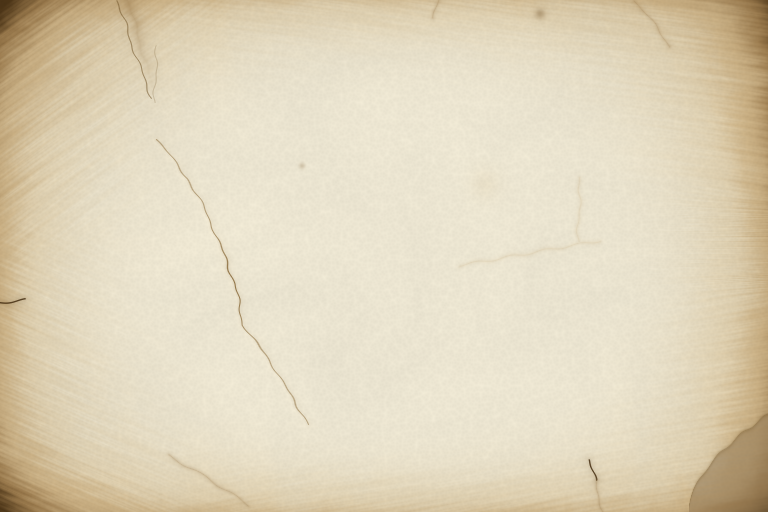
Give the GLSL for this texture, as a Shadertoy shader.

```glsl
#define PAPER vec3(0.925, 0.900, 0.822)
#define CREAM vec3(0.870, 0.815, 0.695)
#define TAN vec3(0.780, 0.680, 0.510)
#define BROWN vec3(0.590, 0.465, 0.290)
#define UMBER vec3(0.290, 0.200, 0.085)
#define INK vec3(0.440, 0.330, 0.160)
#define GRAIN 0.050
#define MOTTLE 0.016
#define SCRATCH 0.170
#define CRACK_WIDTH 0.0011

const vec2 crackPath[8] = vec2[8](
    vec2(0.307, 0.727), vec2(0.367, 0.652), vec2(0.420, 0.550), vec2(0.459, 0.443),
    vec2(0.475, 0.365), vec2(0.518, 0.307), vec2(0.557, 0.248), vec2(0.602, 0.170));

vec2 hash2(vec2 p) {
    vec3 q = fract(p.xyx * vec3(0.1031, 0.1030, 0.0973));
    q += dot(q, q.yzx + 33.33);
    return fract((q.xx + q.yz) * q.zy);
}

// Distance to the nearest scattered cell centre
float cellular(vec2 p) {
    vec2 cell = floor(p), f = p - cell;
    float nearest = 2.0;
    for (int y = -1; y <= 1; y++)
        for (int x = -1; x <= 1; x++) {
            vec2 o = vec2(x, y);
            vec2 d = o + hash2(cell + o) - f;
            nearest = min(nearest, dot(d, d));
        }
    return sqrt(nearest);
}

// Layered, warped sines, roughly -1 to 1
float blotches(vec2 p) {
    float sum = 0.0, amp = 0.5;
    for (int i = 0; i < 5; i++) {
        p = mat2(0.8, 0.6, -0.6, 0.8) * p * 1.75 + 1.7;
        p += 0.6 * sin(p.yx * 1.3);
        sum += amp * sin(p.x) * sin(p.y);
        amp *= 0.72;
    }
    return sum;
}

// Fine parallel strokes along an angle, centred on zero
float scratches(vec2 p, float angle) {
    float c = cos(angle), s = sin(angle);
    vec2 q = vec2(c * p.x + s * p.y, c * p.y - s * p.x) + 7.0;
    q.y += 0.002 * sin(q.x * 9.0);
    float fine = cellular(q * vec2(5.0, 150.0));
    float broad = cellular(q * vec2(2.5, 60.0) + 31.0);
    return 0.65 * (fine - 0.48) + 0.35 * (broad - 0.48);
}

float segment(vec2 p, vec2 a, vec2 b) {
    vec2 ab = b - a;
    return length(p - a - ab * clamp(dot(p - a, ab) / dot(ab, ab), 0.0, 1.0));
}

float stroke(float d, float halfWidth) {
    return clamp((halfWidth - d) * iResolution.y + 0.5, 0.0, 1.0);
}

float spot(vec2 p, vec2 centre, float radius) {
    vec2 d = (p - centre) / radius;
    return exp(-dot(d, d));
}

// Age stain: faded edges plus heavier corners
float ageing(vec2 p, vec2 size) {
    vec2 q = size - p;
    float edges = 0.36 * exp(-p.x / 0.085) + 0.45 * exp(-q.x / 0.085)
                + 0.29 * exp(-q.y / 0.060) + 0.31 * exp(-p.y / 0.055);
    float corners = 0.46 * exp(-length(vec2(p.x, q.y)) / 0.20)
                  + 0.28 * exp(-length(q) / 0.20)
                  + 0.32 * exp(-length(p) / 0.17)
                  + 0.20 * exp(-length(vec2(q.x, p.y)) / 0.17);
    vec2 c = (p / size - 0.5) * 2.0;
    return edges + corners + 0.09 * smoothstep(0.55, 1.4, length(c));
}

vec3 paperTone(float age) {
    vec3 c = mix(PAPER, CREAM, smoothstep(0.0, 0.25, age));
    c = mix(c, TAN, smoothstep(0.2, 0.52, age));
    c = mix(c, BROWN, smoothstep(0.46, 0.84, age));
    return mix(c, UMBER, smoothstep(0.75, 1.15, age));
}

void mainImage(out vec4 fragColor, in vec2 fragCoord) {
    vec2 size = vec2(iResolution.x / iResolution.y, 1.0);
    vec2 p = fragCoord / iResolution.y;
    float mottle = blotches(p * 5.0);

    // Stain and directional scratches
    float age = ageing(p, size);
    float rim = smoothstep(0.02, 0.30, age);
    float left = 1.0 - smoothstep(0.15, 0.60, p.x);
    float top = smoothstep(0.42, 0.62, p.y);
    float scuff = scratches(p, 0.62) * left * top
                + scratches(p, -0.40) * left * (1.0 - top)
                + scratches(p, mix(0.18, -0.14, top)) * (1.0 - left) * 0.7;
    age *= 1.0 + 0.16 * mottle;
    age += SCRATCH * scuff * (0.15 + rim);
    age += 0.08 * spot(p, vec2(0.947, 0.640), 0.035);
    vec3 col = paperTone(max(age, 0.0));

    // Fibres and mottling
    float fibre = cellular(p * 150.0) * 0.6 + cellular(p * 65.0 + 9.0) * 0.4 - 0.48;
    col *= 1.0 + GRAIN * fibre + MOTTLE * mottle;

    // Long crack with a pale lip
    vec2 w = p + 0.0025 * vec2(sin(p.y * 71.0) + 0.6 * sin(p.y * 163.0), sin(p.x * 93.0));
    float crack = 1.0, lip = 1.0;
    for (int i = 0; i < 7; i++) {
        crack = min(crack, segment(w, crackPath[i], crackPath[i + 1]));
        lip = min(lip, segment(w + vec2(0.006, 0.001), crackPath[i], crackPath[i + 1]));
    }
    float depth = 0.45 + 0.35 * exp(-pow((p.y - 0.45) / 0.09, 2.0));
    col += 0.025 * exp(-lip / 0.004);
    col = mix(col, TAN * 0.9, 0.30 * depth * exp(-crack / 0.005));
    col = mix(col, INK * 1.15, depth * stroke(crack, CRACK_WIDTH));

    // Upper fold, darkest at the border
    float fold = min(segment(w, vec2(0.230, 1.0), vec2(0.254, 0.92)),
                     segment(w, vec2(0.254, 0.92), vec2(0.297, 0.81)));
    float branch = segment(w, vec2(0.306, 0.91), vec2(0.302, 0.80));
    float shade = segment(w, vec2(0.250, 1.0), vec2(0.298, 0.83));
    col = mix(col, BROWN, 0.42 * smoothstep(0.78, 1.0, p.y) * exp(-shade / 0.013));
    col = mix(col, INK, 0.55 * stroke(fold, CRACK_WIDTH) + 0.22 * stroke(branch, CRACK_WIDTH));

    // Border tears and faint creases
    float tear = min(segment(w, vec2(-0.01, 0.408), vec2(0.045, 0.414)),
                     segment(w, vec2(1.152, 0.102), vec2(1.162, 0.065)));
    col = mix(col, UMBER, 0.75 * stroke(tear, CRACK_WIDTH * 1.3) + 0.15 * exp(-tear / 0.006));
    float crease = min(segment(w, vec2(0.332, 0.110), vec2(0.488, 0.014)),
                       segment(w, vec2(1.240, 1.0), vec2(1.310, 0.91)));
    crease = min(crease, segment(w, vec2(1.162, 0.065), vec2(1.178, 0.0)));
    crease = min(crease, segment(w, vec2(0.860, 1.0), vec2(0.844, 0.965)));
    col = mix(col, BROWN, 0.35 * exp(-crease / 0.003));
    float hair = min(segment(w, vec2(0.900, 0.482), vec2(1.170, 0.530)),
                     segment(w, vec2(1.133, 0.650), vec2(1.129, 0.525)));
    col = mix(col, TAN, 0.28 * exp(-hair / 0.003));

    // Curled lower right corner
    float along = clamp((p.x - size.x + 0.155) / 0.155, 0.0, 1.0);
    float curl = (0.19 * pow(along, 0.55) - p.y + 0.003 * sin(p.x * 140.0)) * 0.65;
    float inside = smoothstep(-0.002, 0.002, curl) * step(0.001, along);
    col = mix(col, vec3(0.56, 0.46, 0.32) * (1.0 + 0.2 * scuff), inside * 0.5);
    col = mix(col, INK, 0.40 * exp(-abs(curl) / 0.0025) * step(0.001, along));

    // Small flecks
    float fleck = 0.45 * spot(p, vec2(1.055, 0.973), 0.010) + 0.28 * spot(p, vec2(0.590, 0.676), 0.006);
    col = mix(col, BROWN * 0.9, fleck);
    fragColor = vec4(clamp(col, 0.0, 1.0), 1.0);
}
```
